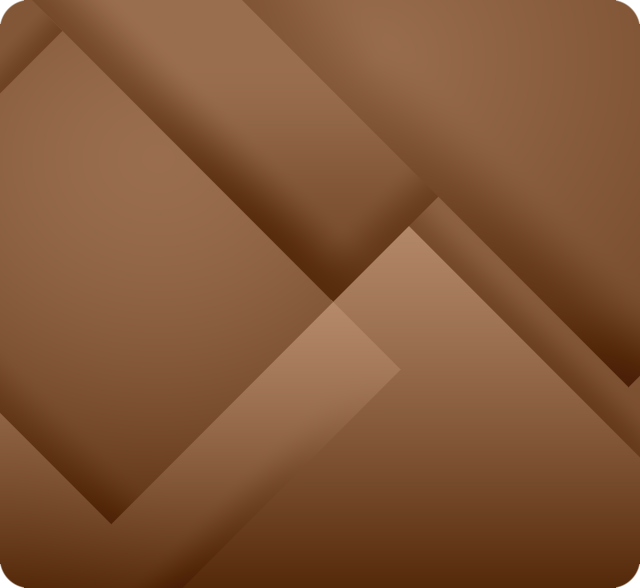
This background is drawn by a Shadertoy shader. Its source:

```glsl
// Coverage of a panel from its signed inside distance
float cover(float inside) {
    float soft = 1.0 / iResolution.y;
    return smoothstep(-soft, soft, inside);
}

// Soft shadow that fades away from an edge
float shade(float dist, float width) {
    return 1.0 - smoothstep(0.0, width, dist);
}

float roundedBox(vec2 p, vec2 halfSize, float radius) {
    vec2 q = abs(p) - halfSize + radius;
    return length(max(q, 0.0)) + min(max(q.x, q.y), 0.0) - radius;
}

void mainImage(out vec4 fragColor, in vec2 fragCoord) {
    // Canvas units with y pointing down
    vec2 size = vec2(1.09, 1.0);
    vec2 p = fragCoord / iResolution.xy * size;
    p.y = 1.0 - p.y;

    // Diagonal axes: fall is constant along "down-right" edges, rise along "up-right"
    float fall = p.x - p.y;
    float rise = p.x + p.y;

    // Central band, darkest in its lower corner
    float leftShadow = shade(fall - 0.054, 0.15);
    float lowShadow = 0.6 * shade(1.081 - rise, 0.12);
    float tone = 0.60 - 0.12 * smoothstep(0.1, 0.42, p.y)
               - 0.14 * (1.0 - (1.0 - leftShadow) * (1.0 - lowShadow));

    // Narrow strip on the right
    float strip = mix(0.55, 0.48, smoothstep(0.33, 0.75, p.y))
                - 0.08 * shade(fall - 0.312, 0.09);
    tone = mix(tone, strip, cover(rise - 1.081));

    // Upper right panel
    float corner = 0.60 - 0.2 * length(p - vec2(0.64, 0.1))
                 - mix(0.05, 0.12, smoothstep(0.0, 0.5, p.y)) * shade(fall - 0.412, 0.2)
                 - 0.05 * smoothstep(0.5, 0.66, p.y);
    tone = mix(tone, corner, cover(min(fall - 0.412, 1.729 - rise)));

    // Lower right panel
    float t = max((p.y - 0.385) / 0.615, 0.0);
    float lower = 0.70 - 0.26 * t - 0.11 * t * t;
    tone = mix(tone, lower, cover(min(0.312 - fall, rise - 1.081)));

    // Bright arm that wraps below the left panel
    t = max((p.y - 0.513) / 0.487, 0.0);
    float arm = 0.71 - 0.24 * t - 0.12 * t * t
              - 0.05 * shade(p.x, 0.3) * (1.0 - 0.6 * t)
              - 0.06 * shade(1.311 - rise, 0.1) * smoothstep(0.62, 0.85, p.y);
    float armArea = min(min(0.054 - fall, 1.311 - rise), max(rise - 1.075, -0.69 - fall));
    tone = mix(tone, arm, cover(armArea));

    // Large left panel with a broad highlight
    float spread = length((p - vec2(0.27)) * vec2(0.85, 1.0));
    float left = 0.60 - 0.07 * spread - 0.5 * spread * spread
               - 0.06 * shade(fall + 0.702, 0.12);
    float leftArea = min(min(0.054 - fall, 1.081 - rise), fall + 0.702);
    tone = mix(tone, left, cover(leftArea));

    // Small upper left corner
    float tip = 0.51 - 0.08 * shade(0.159 - rise, 0.08);
    tone = mix(tone, tip, cover(min(0.054 - fall, 0.159 - rise)));

    // Brown ramp inside a rounded white frame
    vec3 brown = max(vec3(tone, tone - 0.17, tone - 0.293), vec3(0.28, 0.12, 0.03));
    float card = cover(-roundedBox(p - 0.5 * size, 0.5 * size, 0.05));
    bool atEdge = min(min(p.x, p.y), min(size.x - p.x, size.y - p.y)) < 0.002;
    float straight = roundedBox(p - 0.5 * size, 0.5 * size, 0.05) < 0.0 ? 1.0 : card;
    fragColor = vec4(mix(vec3(1.0), brown, atEdge ? straight : card), 1.0);
}
```
